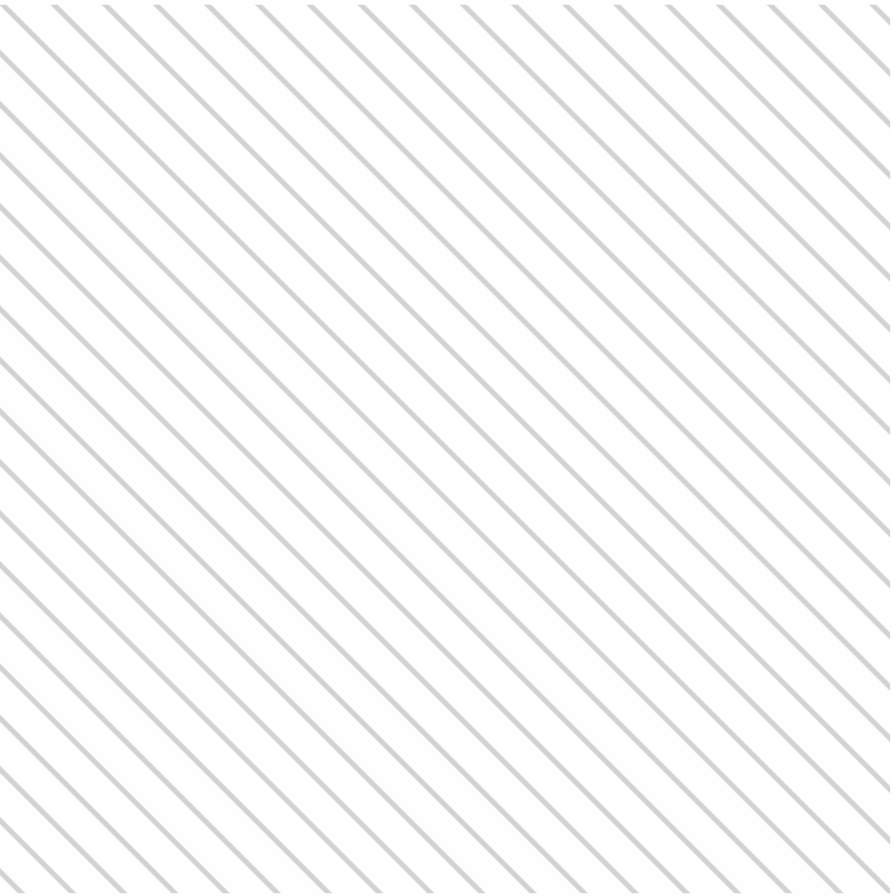
This pattern is drawn by a Shadertoy shader. Its source:

```glsl
// Lengths are fractions of the canvas height
const float PERIOD = 0.0571;        // horizontal spacing of the stripes
const float OFFSET = -0.0021;       // shift from the top-left diagonal
const float LINE_WIDTH = 0.0057;    // measured across the stripe
const float SOFTNESS = 0.0025;      // width of the edge fade
const float MARGIN_TOP = 0.0052;
const float MARGIN_BOTTOM = 0.003;
const float MARGIN_RIGHT = 0.002;
const vec3 PAPER = vec3(0.995);
const vec3 INK = vec3(0.825);

// Distance to the nearest descending 45 degree stripe centre
float stripeDistance(vec2 p) {
    float phase = (p.x + p.y - 1.0 - OFFSET) / PERIOD;
    return abs(fract(phase + 0.5) - 0.5) * PERIOD * inversesqrt(2.0);
}

// Smooth coverage, 1 inside where the signed distance is negative
float coverage(float signedDistance, float fade) {
    return 1.0 - smoothstep(-0.5 * fade, 0.5 * fade, signedDistance);
}

void mainImage(out vec4 fragColor, in vec2 fragCoord) {
    vec2 p = fragCoord / iResolution.y;
    float aspect = iResolution.x / iResolution.y;
    float pixel = 1.0 / iResolution.y;

    // Soft diagonal stripes
    float fade = max(SOFTNESS, 1.5 * pixel);
    float ink = coverage(stripeDistance(p) - 0.5 * LINE_WIDTH, fade);

    // Thin blank margins at the top, bottom and right
    ink *= coverage(p.y - (1.0 - MARGIN_TOP), pixel);
    ink *= coverage(MARGIN_BOTTOM - p.y, pixel);
    ink *= coverage(p.x - (aspect - MARGIN_RIGHT), pixel);

    fragColor = vec4(mix(PAPER, INK, ink), 1.0);
}
```
